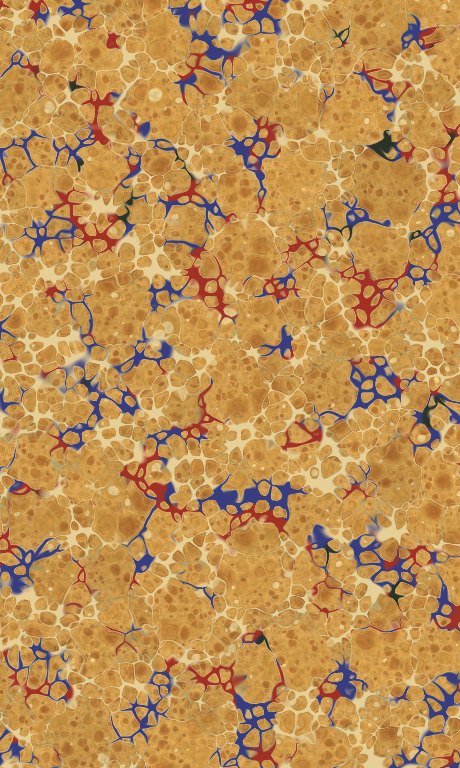
A WebGL 1 fragment shader for this texture:

```glsl
precision highp float;
uniform vec2 u_resolution;

const vec3 GOLD = vec3(0.78, 0.57, 0.26);
const vec3 BROWN = vec3(0.65, 0.39, 0.17);
const vec3 PALE_GOLD = vec3(0.86, 0.70, 0.42);
const vec3 CREAM = vec3(0.90, 0.81, 0.59);
const vec3 BLUE = vec3(0.22, 0.24, 0.50);
const vec3 RED = vec3(0.64, 0.19, 0.14);
const vec3 DARK_GREEN = vec3(0.17, 0.20, 0.15);
const vec3 SAGE = vec3(0.62, 0.60, 0.43);

vec2 hash2(vec2 p) {
  vec3 q = fract(p.xyx * vec3(0.1031, 0.1030, 0.0973));
  q += dot(q, q.yzx + 33.33);
  return fract((q.xx + q.yz) * q.zy);
}

float cornerSlope(vec2 corner, vec2 offset) {
  return dot(hash2(corner + 71.0) * 2.0 - 1.0, offset);
}

float gradientNoise(vec2 p) {
  vec2 i = floor(p), f = fract(p);
  vec2 u = f * f * f * (f * (f * 6.0 - 15.0) + 10.0);
  vec2 e = vec2(1.0, 0.0);
  return mix(mix(cornerSlope(i, f), cornerSlope(i + e, f - e), u.x),
             mix(cornerSlope(i + e.yx, f - e.yx), cornerSlope(i + e.xx, f - e.xx), u.x), u.y);
}

vec2 warp(vec2 p, float frequency, float amount) {
  return p + amount * vec2(gradientNoise(p * frequency + 5.0), gradientNoise(p * frequency + 43.0));
}

// Adds a layer of drops; nearest = (distance, second distance, random trait, radius)
void addDrops(vec2 p, float size, float seed, inout vec4 nearest) {
  vec2 base = floor(p / size);
  for (int j = -1; j <= 1; j++) {
    for (int i = -1; i <= 1; i++) {
      vec2 cell = base + vec2(float(i), float(j));
      vec2 centre = (cell + 0.15 + 0.7 * hash2(cell + seed)) * size;
      vec2 trait = hash2(cell + seed + 57.0);
      float radius = size * mix(0.15, 0.55, trait.x);
      float d = length(p - centre) - radius;
      if (d < nearest.x) nearest = vec4(d, nearest.x, trait.y, radius);
      else nearest.y = min(nearest.y, d);
    }
  }
}

float stroke(float d, float halfWidth, float soft) {
  return 1.0 - smoothstep(halfWidth - soft, halfWidth + soft, abs(d));
}

// Gold ground with overlapping rings, stained centres and grain
vec3 goldGround(vec2 p, float soft) {
  vec4 ring = vec4(1.0, 1.0, 0.0, 1.0);
  vec2 q = warp(p, 30.0, 0.008);
  addDrops(q, 0.070, 211.0, ring);
  addDrops(q, 0.034, 307.0, ring);
  addDrops(q, 0.021, 401.0, ring);
  float depth = clamp(-ring.x / ring.w, 0.0, 1.0);
  float blotch = gradientNoise(p * 28.0);
  float grain = gradientNoise(p * 75.0) + 0.7 * gradientNoise(p * 150.0);

  float stain = smoothstep(0.15, 0.75, depth) * smoothstep(0.25, 0.85, ring.z);
  stain += 0.30 * smoothstep(0.0, 0.45, blotch);
  vec3 colour = mix(GOLD, BROWN, clamp(0.75 * stain, 0.0, 1.0));
  float inner = stroke(ring.x + 0.45 * ring.w, 0.0009, soft);
  colour = mix(colour, BROWN, 0.45 * inner * step(0.3, ring.z));

  float outline = min(0.5 * (ring.y - ring.x), abs(ring.x + 0.002));
  float strength = 0.42 + 0.5 * gradientNoise(p * 20.0 + 17.0);
  colour = mix(colour, PALE_GOLD, strength * stroke(outline, 0.0011, soft));
  float bright = smoothstep(0.45, 0.65, depth) * step(ring.z, 0.07);
  colour = mix(colour, CREAM, 0.8 * bright);
  return colour * (1.0 + 0.13 * grain);
}

// Pigment varies in patches along the vein network
vec3 pigment(vec2 p, float heavy) {
  float tone = gradientNoise(p * 7.0 + 29.0) + 0.35 * gradientNoise(p * 21.0);
  float dark = gradientNoise(p * 9.0 + 83.0);
  vec3 colour = mix(BLUE, RED, smoothstep(0.02, 0.09, tone));
  colour = mix(colour, DARK_GREEN, smoothstep(0.25, 0.34, dark));
  return mix(CREAM, colour, smoothstep(0.15, 0.5, heavy));
}

void main() {
  vec2 p = gl_FragCoord.xy / u_resolution.x;
  float soft = max(0.6 / u_resolution.x, 0.0007);

  // Packed drops of three sizes
  vec4 drop = vec4(1.0, 1.0, 0.0, 1.0);
  vec2 q = warp(warp(p, 11.0, 0.022), 38.0, 0.006);
  addDrops(q, 0.150, 11.0, drop);
  addDrops(q, 0.072, 37.0, drop);
  addDrops(q, 0.037, 103.0, drop);

  // Veins swell in patches and fill the gaps between drops
  float swell = gradientNoise(p * 8.0 + 61.0) + 0.4 * gradientNoise(p * 19.0 + 7.0);
  float heavy = smoothstep(-0.10, 0.28, swell);
  float halfWidth = mix(0.0007, 0.0038, heavy);
  float body = 0.5 * (drop.y - drop.x) - 0.5 * max(drop.x, 0.0) - halfWidth;

  vec3 colour = goldGround(p + 0.03 * drop.z, soft);
  colour *= 0.96 + 0.08 * drop.z;
  colour = mix(colour, PALE_GOLD, 0.35 * stroke(body - 0.0045, 0.001, soft));
  vec3 rim = mix(CREAM, SAGE, smoothstep(-0.05, 0.2, gradientNoise(p * 13.0 + 19.0)));
  colour = mix(colour, rim, 0.85 * (1.0 - smoothstep(-soft, soft, body)));
  float core = 1.0 - smoothstep(-soft, soft, body + 0.0011);
  colour = mix(colour, pigment(p, heavy), core);

  gl_FragColor = vec4(clamp(colour, 0.0, 1.0), 1.0);
}
```
